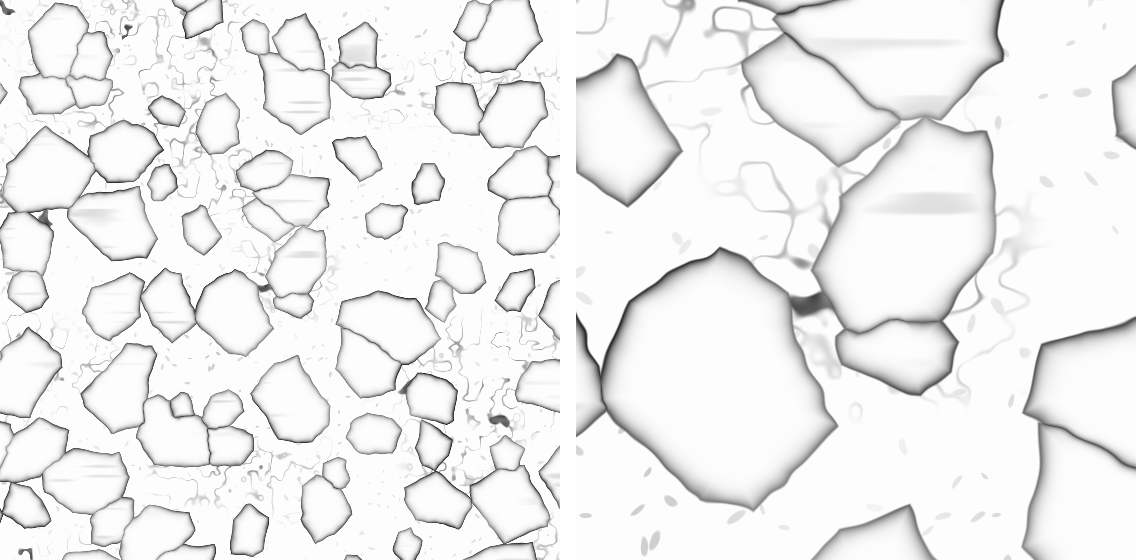
Left, the full canvas; right, a detail of the centre.
A three.js fragment shader for this texture map:

```glsl
// Pale angular mineral grains with soft dark rims, scattered in a white speckled matrix.
varying vec2 vUv;

vec2 hash2(vec2 p) {
  vec3 q = fract(p.xyx * vec3(0.1031, 0.1030, 0.0973));
  q += dot(q, q.yzx + 33.33);
  return fract((q.xx + q.yz) * q.zy);
}

float noise(vec2 p) {
  vec2 i = floor(p), f = fract(p);
  f = f * f * (3.0 - 2.0 * f);
  float low = mix(hash2(i).x, hash2(i + vec2(1.0, 0.0)).x, f.x);
  float high = mix(hash2(i + vec2(0.0, 1.0)).x, hash2(i + 1.0).x, f.x);
  return mix(low, high, f.y);
}

// Signed distance to an irregular, slightly elongated polygon
float grainDistance(vec2 p, vec2 id) {
  vec2 h = hash2(id + 7.3);
  float radius = mix(0.28, 0.78, h.x);
  float axis = 6.2832 * h.y;
  float d = -10.0;
  for (int k = 0; k < 7; k++) {
    vec2 j = hash2(id * 3.1 + float(k) * 17.7);
    float turn = 0.8976 * (float(k) + 0.6 * j.x);
    float reach = radius * mix(0.8, 1.1, j.y) * (1.0 - 0.36 * abs(cos(turn)));
    float a = turn + axis;
    d = max(d, dot(p, vec2(cos(a), sin(a))) - reach);
  }
  return d;
}

// Distances to the nearest and second nearest grain
vec2 nearestGrains(vec2 p) {
  vec2 cell = floor(p), best = vec2(10.0);
  for (int y = -1; y <= 1; y++) {
    for (int x = -1; x <= 1; x++) {
      vec2 id = cell + vec2(float(x), float(y));
      vec2 center = id + mix(vec2(0.1), vec2(0.9), hash2(id));
      float d = grainDistance(p - center, id);
      best = d < best.x ? vec2(d, best.x) : vec2(best.x, min(best.y, d));
    }
  }
  return best;
}

// Scattered elongated spots, one at most per cell
float specks(vec2 p, float density) {
  vec2 cell = floor(p);
  float ink = 0.0;
  for (int y = -1; y <= 1; y++) {
    for (int x = -1; x <= 1; x++) {
      vec2 id = cell + vec2(float(x), float(y));
      vec2 h = hash2(id + 51.7);
      vec2 v = p - id - hash2(id + 19.1);
      float c = cos(6.2832 * h.y), s = sin(6.2832 * h.y);
      v = vec2(c * v.x + s * v.y, 2.2 * (c * v.y - s * v.x));
      float size = mix(0.12, 0.34, fract(h.y * 7.0));
      ink = max(ink, step(h.x, density) * (1.0 - smoothstep(size * 0.65, size, length(v))));
    }
  }
  return ink;
}

void main() {
  vec2 p = vUv;

  // Bend and roughen the outlines
  vec2 jag = vec2(noise(p * 85.0), noise(p * 85.0 + 31.0)) - 0.5;
  vec2 q = p + 0.0035 * sin(p.yx * vec2(41.0, 37.0) + 1.3)
             + 0.0008 * sin(p.yx * vec2(133.0, 121.0) + 3.0 * sin(p * 29.0))
             + 0.0035 * jag;

  vec2 d = nearestGrains(q * 8.0 + 3.0) / 8.0;
  float inside = 1.0 - smoothstep(-0.0006, 0.0012, d.x);

  // Rim: sharp outside, fading inward; contact: thin seam between touching grains
  float rim = mix(0.45, 1.0, noise(p * 15.0)) * exp(-max(-d.x, 0.0) / 0.0036);
  float seam = mix(0.35, 0.85, noise(p * 9.0 + 40.0)) * exp(-0.5 * (d.y - d.x) / 0.0016);
  seam *= 1.0 - smoothstep(0.0, 0.003, d.y);

  // Faint horizontal streaks within the grains
  float streak = smoothstep(0.65, 0.95, noise(vec2(p.x * 11.0, p.y * 120.0)));
  streak *= 0.13 * smoothstep(0.4, 0.8, noise(p * 7.0 + 13.0));
  float grainInk = max(max(rim, seam), streak);

  // Matrix: pale specks, patches of broken cracks and a few dark pits
  float region = smoothstep(0.5, 0.8, noise(p * 6.0 + 71.0));
  float wander = noise(p * 38.0) + 0.5 * noise(p * 90.0);
  float crack = 1.0 - smoothstep(0.0, 0.08, abs(wander - 0.75));
  crack *= 0.5 * region * noise(p * 55.0 + 9.0);
  float pale = 0.13 * specks(q * 48.0, 0.35) * noise(p * 8.0 + 23.0) * 1.5;
  float pit = 0.75 * specks(q * 12.0 + 2.0 * jag * 0.1, 0.07) * mix(0.6, 1.0, noise(p * 120.0));
  float matrixInk = max(max(crack, pale), pit);

  float ink = mix(matrixInk, grainInk, inside);
  gl_FragColor = vec4(vec3(0.993 - min(ink, 0.88)), 1.0);
}
```
